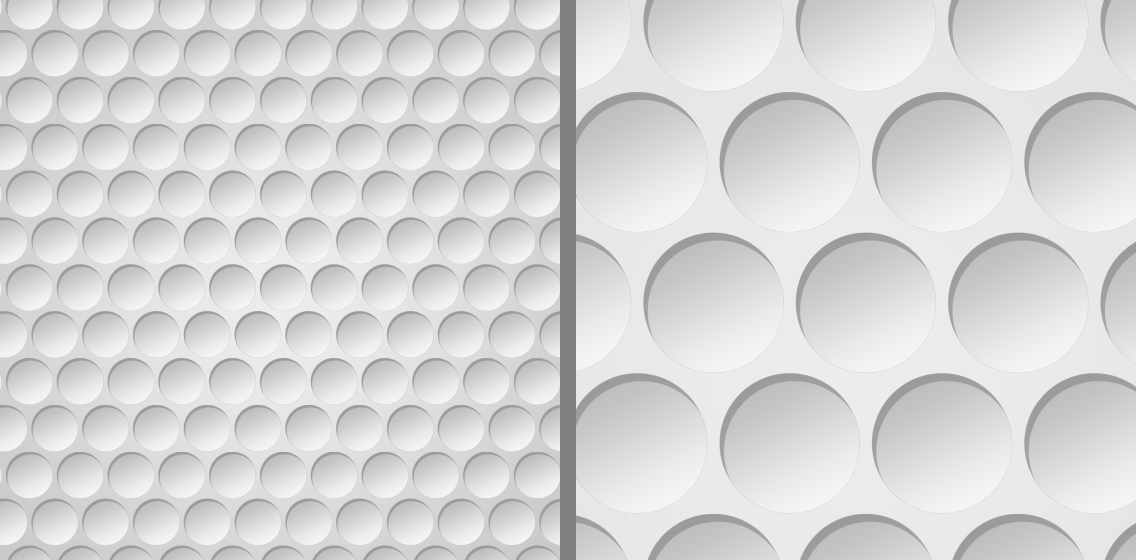
Left: the whole. Right: its middle third, enlarged.
Write a Shadertoy shader that draws this pattern.

```glsl
// Staggered rows of round dimples pressed into a pale grey sheet.
// Each dimple is a dark disc under a shifted, shaded floor disc; the rim left
// uncovered reads as a shadow. A broad radial glow lights the sheet.

// Antialiased coverage of a disc centred on zero
float disc(vec2 p, float radius) {
    float pixel = 1.0 / iResolution.y;
    return smoothstep(0.75 * pixel, -0.75 * pixel, length(p) - radius);
}

// Position relative to the nearest dimple centre, odd rows offset by half
vec2 staggeredCell(vec2 uv) {
    vec2 pitch = vec2(0.0907, 0.0837);
    vec2 q = (uv - vec2(0.0977, 0.905)) / pitch;
    float row = floor(q.y + 0.5);
    q.x += 0.5 * mod(row, 2.0);
    return (fract(q + 0.5) - 0.5) * pitch;
}

void mainImage(out vec4 fragColor, in vec2 fragCoord) {
    vec2 uv = fragCoord / iResolution.y;
    vec2 p = staggeredCell(uv);
    float radius = 0.0417;

    // Sheet: bright near the middle, dimmer toward the corners
    float glow = smoothstep(0.0, 0.75, length(uv - vec2(0.5, 0.45)));
    float shade = mix(0.925, 0.785, glow);

    // Shadowed rim, darkest at the upper left
    float lightDepth = dot(p, vec2(0.45, -0.89)) / radius;
    float rim = disc(p, radius);
    shade = mix(shade, 0.645 + 0.04 * lightDepth, rim);

    // Floor, shifted down and right, brightening away from the rim shadow
    float ramp = smoothstep(-1.3, 1.2, lightDepth);
    float dimpleFloor = disc(p - vec2(0.0026, -0.0047), radius);
    shade = mix(shade, mix(0.725, 0.965, ramp), dimpleFloor * rim);

    fragColor = vec4(vec3(shade), 1.0);
}
```
